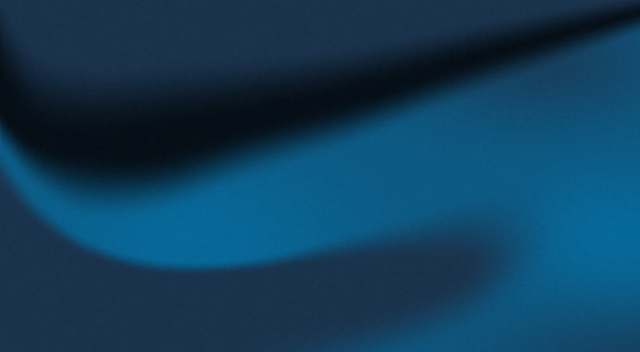
A Shadertoy shader for this background:

```glsl
// Soft blue wave with a dark ridge sweeping across a grainy navy field.

const vec3 NAVY  = vec3(0.102, 0.200, 0.300);
const vec3 BLUE  = vec3(0.025, 0.410, 0.600);
const vec3 SHADE = vec3(0.022, 0.058, 0.088);

const float GRAIN_CELLS  = 400.0;  // across the canvas width
const float GRAIN_AMOUNT = 0.018;
const float BLUE_LEVEL   = 0.72;   // strength of the blue away from the glows

// Heights at x = (i/8)^2: ridge top, ridge bottom, lower rim of the wave.
const int SPANS = 8;
const vec3 HEIGHTS[9] = vec3[9](
    vec3(0.930, 0.646, 0.538),
    vec3(0.854, 0.599, 0.488),
    vec3(0.755, 0.521, 0.389),
    vec3(0.724, 0.467, 0.295),
    vec3(0.738, 0.476, 0.243),
    vec3(0.767, 0.561, 0.248),
    vec3(0.816, 0.656, 0.307),
    vec3(0.899, 0.792, 0.365),
    vec3(0.990, 0.934, 0.400));

// Catmull-Rom curve through the heights; knots crowd towards the left.
vec3 waveHeights(float x) {
    float t = sqrt(clamp(x, 0.0, 1.0)) * float(SPANS);
    int i = min(int(t), SPANS - 1);
    float f = t - float(i);
    vec3 b = HEIGHTS[i];
    vec3 c = HEIGHTS[i + 1];
    vec3 a = i > 0 ? HEIGHTS[max(i - 1, 0)] : 2.0 * b - c;
    vec3 d = i < SPANS - 1 ? HEIGHTS[min(i + 2, SPANS)] : 2.0 * c - b;
    return b + 0.5 * f * (c - a + f * (2.0 * a - 5.0 * b + 4.0 * c - d
             + f * (3.0 * (b - c) + d - a)));
}

// 0 to 1 ramp centred on zero.
float softStep(float distance, float halfWidth) {
    return smoothstep(-halfWidth, halfWidth, distance);
}

float glow(vec2 p, vec2 centre, vec2 radius) {
    vec2 q = (p - centre) / radius;
    return exp(-dot(q, q));
}

float hash(vec2 p) {
    vec3 q = fract(vec3(p.xyx) * 0.1031);
    q += dot(q, q.yzx + 33.33);
    return fract((q.x + q.y) * q.z);
}

float valueNoise(vec2 p) {
    vec2 i = floor(p);
    vec2 f = smoothstep(0.0, 1.0, p - i);
    return mix(mix(hash(i), hash(i + vec2(1, 0)), f.x),
               mix(hash(i + vec2(0, 1)), hash(i + vec2(1, 1)), f.x), f.y);
}

void mainImage(out vec4 fragColor, in vec2 fragCoord) {
    vec2 p = fragCoord / iResolution.xy;
    vec3 heights = waveHeights(p.x);

    // Navy lobe under the wave, rounded off at its right end
    float spread = max(p.x - 0.35, 0.0);
    float rimBlur = 0.02 + 0.6 * spread * spread + 0.04 * exp(-12.0 * p.x);
    float rise = max(p.x - 0.4, 0.0);
    float floorHeight = 1.4 * rise * rise - 0.02;
    float underside = softStep(floorHeight - p.y, 0.09) * smoothstep(0.35, 0.6, p.x);
    float lobe = softStep(heights.z - p.y, rimBlur)
               * softStep(0.80 - p.x, 0.09) * (1.0 - underside);

    // Blue body: two bright pools, faded at the upper and lower right
    float strength = BLUE_LEVEL
        + 0.28 * glow(p, vec2(0.30, 0.32), vec2(0.22, 0.22))
        + 0.30 * glow(p, vec2(0.97, 0.31), vec2(0.16, 0.20))
        - 0.50 * glow(p, vec2(0.84, 0.83), vec2(0.20, 0.18))
        - 0.50 * glow(p, vec2(1.00, -0.05), vec2(0.25, 0.20));
    float ridgeBlur = mix(0.11, 0.035, p.x) * mix(0.5, 1.0, smoothstep(0.0, 0.15, p.x));
    float belowRidge = softStep(heights.y - p.y, ridgeBlur);
    float belowTop = softStep(heights.x - p.y, mix(0.13, 0.03, p.x));

    // Navy above, dark ridge, then the wave
    vec3 wave = mix(NAVY, BLUE, strength * (1.0 - lobe));
    vec3 color = mix(mix(NAVY, SHADE, belowTop), wave, belowRidge);

    // Fine grain
    vec2 grainPoint = p * vec2(1.0, iResolution.y / iResolution.x) * GRAIN_CELLS;
    color += GRAIN_AMOUNT * (valueNoise(grainPoint) - 0.5);

    fragColor = vec4(clamp(color, 0.0, 1.0), 1.0);
}
```
